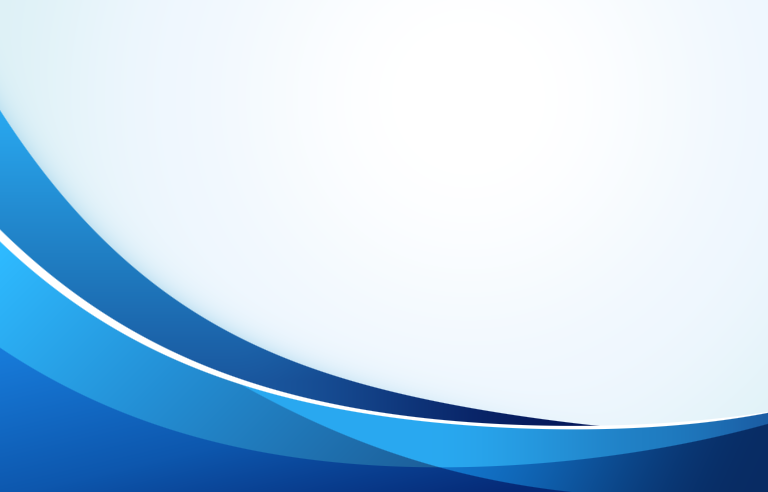
Write a Shadertoy shader that draws this background.

```glsl
// Layered blue waves sweeping under a pale, softly lit backdrop.
// Each wave edge is a smooth curve through five evenly spaced heights;
// the regions between the edges are painted back to front with gradients.

// Edge heights at x = 0, 1/4, 1/2, 3/4, 1 (fractions of the canvas height)
const float BAND_TOP[5]   = float[5](0.776, 0.369, 0.208, 0.1395, 0.120);
const float RIBBON_TOP[5] = float[5](0.5336, 0.2678, 0.1609, 0.1344, 0.1629);
const float RIBBON_LOW[5] = float[5](0.5092, 0.2546, 0.1538, 0.1273, 0.1609);
const float SWELL_LOW[5]  = float[5](0.2933, 0.1141, 0.0530, 0.0652, 0.1385);
const float CROSSING[5]   = float[5](0.5519, 0.2770, 0.0855, -0.001, -0.018);

// Backdrop light
const vec2  LIGHT_POS = vec2(0.61, 0.80);
const vec3  LIGHT     = vec3(1.0);
const vec3  HAZE      = vec3(0.935, 0.967, 0.995);
const vec3  MIST      = vec3(0.870, 0.945, 0.965);
const vec3  SHADOW    = vec3(0.62, 0.82, 0.92);
const float SHADOW_WIDTH = 0.022;

// Wave colours
const vec3 SKY      = vec3(0.16, 0.66, 0.94);
const vec3 AZURE    = vec3(0.12, 0.48, 0.75);
const vec3 STEEL    = vec3(0.10, 0.34, 0.62);
const vec3 MIDNIGHT = vec3(0.02, 0.10, 0.36);
const vec3 CYAN     = vec3(0.18, 0.73, 1.00);
const vec3 SLATE    = vec3(0.11, 0.37, 0.60);
const vec3 COBALT   = vec3(0.09, 0.48, 0.85);
const vec3 ROYAL    = vec3(0.05, 0.34, 0.68);
const vec3 NAVY     = vec3(0.02, 0.16, 0.46);
const vec3 OCEAN    = vec3(0.07, 0.46, 0.80);
const vec3 DEEP     = vec3(0.03, 0.17, 0.39);
const vec3 RIBBON   = vec3(1.0);

// Quartic through five even knots, by repeated interpolation
float curve(float x, float knots[5]) {
    float t = 4.0 * x;
    for (int level = 1; level < 5; level++)
        for (int i = 0; i < 5 - level; i++)
            knots[i] = mix(knots[i], knots[i + 1], (t - float(i)) / float(level));
    return knots[0];
}

// Coverage of the area where depth is positive
float cover(float depth) {
    float w = max(fwidth(depth), 1e-5);
    return clamp(0.5 + depth / w, 0.0, 1.0);
}

// Three colours with the middle one at position m
vec3 ramp(vec3 a, vec3 b, vec3 c, float m, float t) {
    return mix(mix(a, b, clamp(t / m, 0.0, 1.0)), c,
               clamp((t - m) / (1.0 - m), 0.0, 1.0));
}

vec3 backdrop(vec2 uv, float aspect) {
    vec2 away = (uv - LIGHT_POS) * vec2(1.0, 1.0 / aspect);
    float r = length(away);
    vec3 col = mix(LIGHT, HAZE, smoothstep(0.06, 0.44, r));
    return mix(col, MIST, smoothstep(0.38, 0.64, r));
}

void mainImage(out vec4 fragColor, in vec2 fragCoord) {
    vec2 uv = fragCoord / iResolution.xy;
    float aspect = iResolution.x / iResolution.y;
    float drop = 1.0 - uv.y;

    // Depth below each edge
    float inBand     = curve(uv.x, BAND_TOP) - uv.y;
    float inRibbon   = curve(uv.x, RIBBON_TOP) - uv.y;
    float inSwell    = curve(uv.x, RIBBON_LOW) - uv.y;
    float inFloor    = curve(uv.x, SWELL_LOW) - uv.y;
    float inCrossing = curve(uv.x, CROSSING) - uv.y;
    float crossing   = cover(inCrossing);

    // Backdrop, with a soft shadow hugging the upper band
    vec3 col = backdrop(uv, aspect);
    float slope = (curve(uv.x + 0.005, BAND_TOP) - curve(uv.x - 0.005, BAND_TOP)) / 0.01;
    float gap = max(-inBand, 0.0) / length(vec2(1.0, slope / aspect));
    float fade = 1.0 - smoothstep(0.25, 0.85, uv.x);
    col = mix(col, SHADOW, 0.5 * fade * exp(-gap / SHADOW_WIDTH));

    // Upper band, darkening towards its pointed tip
    float fall = (drop - 0.224) / 0.64;
    vec3 band = ramp(SKY, AZURE, STEEL, 0.58, fall / 0.86);
    band = mix(band, MIDNIGHT, smoothstep(0.30, 0.74, uv.x));
    col = mix(col, band, cover(inBand));

    // White ribbon
    col = mix(col, RIBBON, cover(inRibbon));

    // Swell: bright on the right of the crossing, shaded on its left
    float run = (uv.x + (drop - 0.51) / aspect) / 0.85;
    vec3 shaded = ramp(CYAN, mix(SKY, AZURE, 0.55), SLATE, 0.45, run);
    vec3 bright = mix(SKY, AZURE, smoothstep(0.55, 0.90, uv.x));
    bright = mix(bright, STEEL, smoothstep(0.85, 1.05, uv.x));
    col = mix(col, mix(bright, shaded, crossing), cover(inSwell));

    // Floor: two darker blues split by the same crossing
    float sink = (drop - 0.72) * 1.9 + uv.x * 0.7;
    vec3 floorLeft = ramp(COBALT, ROYAL, NAVY, 0.55, sink);
    vec3 floorRight = mix(OCEAN, DEEP, smoothstep(0.56, 1.0, uv.x + 0.3 * (drop - 0.93)));
    col = mix(col, mix(floorRight, floorLeft, crossing), cover(inFloor));

    fragColor = vec4(col, 1.0);
}
```
